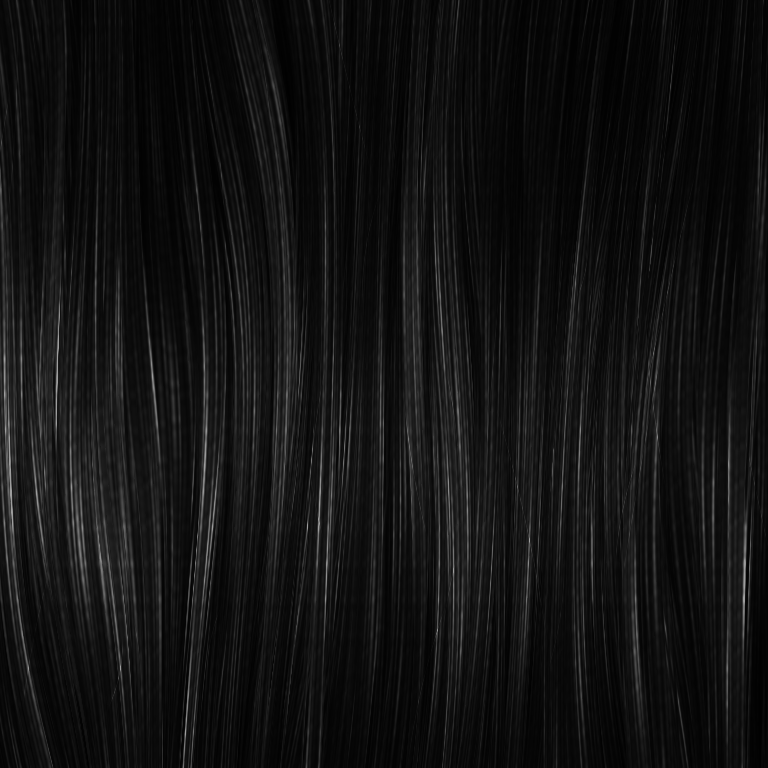
Give the GLSL for this texture, as a WebGL 2 fragment shader.

```glsl
#version 300 es
precision highp float;

uniform vec2 u_resolution;
out vec4 outColor;

const float MEDIAN_TONE = 0.086;    // grey level of an average strand
const float TONE_SPREAD = 0.75;     // contrast, as a logarithmic scale
const float MAX_TONE = 0.62;
const float STRAND_DENSITY = 225.0; // single hairs across the canvas
const float CLUMP_DENSITY = 75.0;   // small bundles across the canvas
const int LOCK_LAYERS = 4;
const float FIRST_LOCK_COUNT = 6.0;
const float LOCK_COUNT_STEP = 4.0;
const float SHEEN_HEIGHT = 0.41;
const float SHEEN_WIDTH = 0.28;
const float SHEEN_GAIN = 1.65;
const float GLINT_GAIN = 0.3;
const int STRAY_COUNT = 44;
const float STRAY_WIDTH = 0.0011;

vec3 hash3(vec2 p) {
    vec3 q = fract(p.xyx * vec3(0.1031, 0.1030, 0.0973));
    q += dot(q, q.yxz + 33.33);
    return fract((q.xxy + q.yzz) * q.zyx);
}

// Hair flow: lines of equal result follow the combed direction
float flow(vec2 p) {
    float u = p.x + 0.030 * sin(7.0 * p.x + 3.0 * p.y + 0.6);
    u += 0.011 * sin(17.0 * p.x - 5.0 * p.y + 2.0);
    return u + 0.10 * (p.y - 0.5) * sin(5.5 * p.x + 1.2);
}

// One-dimensional cellular pattern of jittered, slowly fading strands
float strands(float u, float y, float density, float seed) {
    float s = u * density;
    float cell = floor(s);
    float footprint = 0.9 * density / u_resolution.x;
    float brightest = 0.0;
    for (int k = -1; k <= 1; k++) {
        float id = cell + float(k);
        vec3 r = hash3(vec2(id, seed));
        float center = id + 0.5 + 0.55 * (r.x - 0.5) + 0.16 * sin(9.0 * y + 40.0 * r.z);
        float halfWidth = max(mix(0.45, 0.85, r.y), footprint);
        float profile = 1.0 - smoothstep(0.0, halfWidth, abs(s - center));
        float fade = 0.72 + 0.28 * sin(y * mix(7.0, 24.0, r.x) + 50.0 * r.y);
        brightest = max(brightest, profile * mix(0.15, 1.0, r.z) * fade);
    }
    return brightest;
}

// Short bright flecks along each hair
float glints(float u, float y) {
    float phase = 6.2832 * hash3(vec2(floor(u * STRAND_DENSITY), 7.0)).x;
    float wave = sin(y * 330.0 + phase) + sin(y * 213.0 - 3.0 * phase);
    return 0.5 * wave * sin(y * 71.0 + 5.0 * phase);
}

float sheen(float y, float shift) {
    float d = (y - SHEEN_HEIGHT - shift) / SHEEN_WIDTH;
    return SHEEN_GAIN * (exp(-d * d) - 0.5);
}

float hairTone(float u, float y, float seed, float shift) {
    float fine = strands(u, y, STRAND_DENSITY, seed);
    float clump = strands(u, y, CLUMP_DENSITY, seed + 19.0);
    float tone = 2.9 * (fine - 0.33) + 1.3 * (clump - 0.33);
    return tone + GLINT_GAIN * glints(u, y) + sheen(y, shift);
}

// Overlapping locks, each with its own slant, width and brightness
float addLocks(float tone, float u, float y, float layer) {
    float count = FIRST_LOCK_COUNT + LOCK_COUNT_STEP * layer;
    float cell = floor(u * count);
    for (int k = -1; k <= 1; k++) {
        float id = cell + float(k);
        vec3 r = hash3(vec2(id + 11.0, layer * 13.0 + 3.0));
        vec3 s = hash3(vec2(id + 71.0, layer * 17.0 + 5.0));
        float center = (id + 0.5 + 0.5 * (r.x - 0.5)) / count;
        float local = u - center + 1.3 * (r.y - 0.5) / count * (y - 0.45);
        float taper = 0.75 + 0.35 * sin(3.5 * y + 6.28 * s.x);
        float halfWidth = mix(0.22, 0.48, r.z) / count * taper;
        float ragged = 0.004 * sin(local * 610.0 + 9.0 * y) + 0.003 * sin(local * 1130.0 - 14.0 * y);
        float edge = abs(local) + ragged;
        float cover = 1.0 - smoothstep(0.6 * halfWidth, halfWidth, edge);
        float shadow = 1.0 - smoothstep(halfWidth, halfWidth + 0.014, edge);
        tone -= 0.45 * shadow;
        if (cover > 0.0) {
            float seed = id * 3.0 + layer * 41.0 + 100.0;
            float lockTone = hairTone(local, y, seed, 0.26 * (s.y - 0.5)) + 1.1 * (s.z - 0.5);
            tone = mix(tone, lockTone, cover);
        }
    }
    return tone;
}

// Thin loose hairs crossing the combed direction
float strayHairs(vec2 p) {
    float light = 0.0;
    float width = max(STRAY_WIDTH, 0.8 / u_resolution.x);
    for (int i = 0; i < STRAY_COUNT; i++) {
        vec3 r = hash3(vec2(float(i), 211.0));
        vec3 s = hash3(vec2(float(i), 307.0));
        float along = (p.y - r.y) / mix(0.05, 0.2, r.z);
        float path = r.x + (s.x - 0.5) * 0.5 * (p.y - r.y) + 0.02 * (s.y - 0.5) * along * along;
        float line = 1.0 - smoothstep(0.0, width, abs(p.x - path));
        light = max(light, line * (1.0 - smoothstep(0.5, 1.0, abs(along))) * mix(0.4, 1.0, s.z));
    }
    return light;
}

void main() {
    vec2 p = gl_FragCoord.xy / u_resolution;
    float u = flow(p);
    float tone = hairTone(u, p.y, 1.0, 0.0) - 0.4;
    for (int i = 0; i < LOCK_LAYERS; i++) {
        tone = addLocks(tone, u, p.y, float(i));
    }
    tone += 0.22 * sin(11.0 * p.x + 2.0 * p.y) + 0.15 * sin(29.0 * p.x - 3.0 * p.y);
    tone += 1.1 * strayHairs(p);
    float grey = min(MEDIAN_TONE * exp(TONE_SPREAD * tone), MAX_TONE);
    outColor = vec4(vec3(grey), 1.0);
}
```
